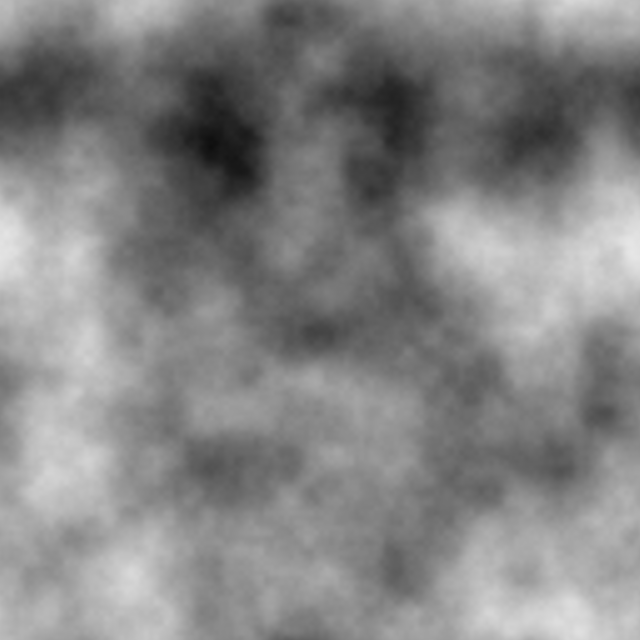
Write a WebGL 2 fragment shader that draws this texture.

```glsl
#version 300 es
precision highp float;
precision highp int;
// Soft grey clouds that tile: layered value noise on wrapping lattices,
// each layer twice as fine and half as strong as the one before.
// The coarsest lattice is normalised so that tone and contrast stay fixed.

#define BASE_CELLS 4      // lattice cells across the tile in the first layer
#define LAYERS 6          // number of noise layers
#define GAIN 0.5          // strength of each layer relative to the previous
#define MEAN_GREY 0.512   // average brightness
#define CONTRAST 0.182    // brightness change per unit of noise
#define SEED 29u          // selects the arrangement of the clouds

uniform vec2 u_resolution;
out vec4 fragColor;

// Integer hash to a float in 0..1
float hash(uint h) {
  h ^= h >> 16;
  h *= 0x7feb352du;
  h ^= h >> 15;
  h *= 0x846ca68bu;
  h ^= h >> 16;
  return float(h >> 8) * exp2(-24.0);
}

// Random lattice value with zero mean and unit deviation, wrapped at period
float latticeValue(ivec2 cell, int period, int layer) {
  uvec2 c = uvec2(cell % period);
  uint key = c.x + (c.y << 9) + (uint(layer) << 18) + (SEED << 23);
  return (hash(key) - 0.5) * sqrt(12.0);
}

// Periodic value noise with quintic blending
float valueNoise(vec2 p, int period, int layer) {
  ivec2 cell = ivec2(floor(p));
  vec2 f = fract(p);
  vec2 blend = f * f * f * (f * (f * 6.0 - 15.0) + 10.0);
  float a = latticeValue(cell, period, layer);
  float b = latticeValue(cell + ivec2(1, 0), period, layer);
  float c = latticeValue(cell + ivec2(0, 1), period, layer);
  float d = latticeValue(cell + ivec2(1, 1), period, layer);
  return mix(mix(a, b, blend.x), mix(c, d, blend.x), blend.y);
}

// Mean and deviation of the coarsest lattice
vec2 baseStatistics() {
  float sum = 0.0;
  float sumSquares = 0.0;
  for (int y = 0; y < BASE_CELLS; y++) {
    for (int x = 0; x < BASE_CELLS; x++) {
      float v = latticeValue(ivec2(x, y), BASE_CELLS, 0);
      sum += v;
      sumSquares += v * v;
    }
  }
  float count = float(BASE_CELLS * BASE_CELLS);
  float mean = sum / count;
  return vec2(mean, sqrt(sumSquares / count - mean * mean));
}

// Sum of all layers, each shifted so that the lattices do not line up
float clouds(vec2 uv) {
  vec2 stats = baseStatistics();
  float total = 0.0;
  float strength = 1.0;
  int period = BASE_CELLS;
  for (int layer = 0; layer < LAYERS; layer++) {
    vec2 shift = fract(float(layer + 1) * vec2(0.618, 0.382) + vec2(0.0, 0.27));
    float n = valueNoise(uv * float(period) + shift, period, layer);
    if (layer == 0) n = (n - stats.x) / stats.y;
    total += strength * n;
    strength *= GAIN;
    period *= 2;
  }
  return total;
}

void main() {
  vec2 uv = gl_FragCoord.xy / u_resolution;
  float grey = MEAN_GREY + CONTRAST * clouds(uv);
  fragColor = vec4(vec3(clamp(grey, 0.0, 1.0)), 1.0);
}
```
